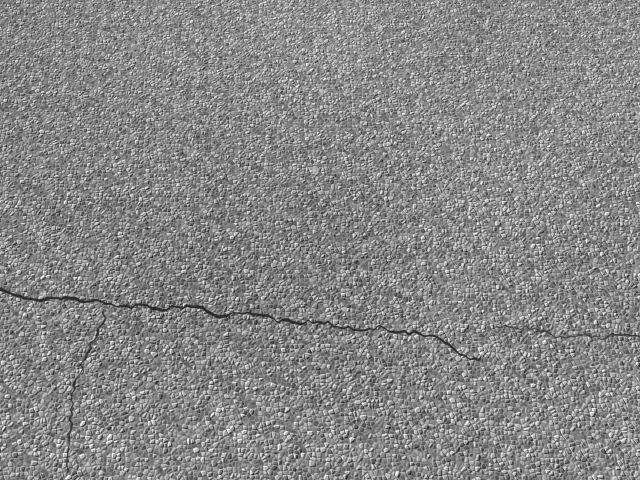
This texture is drawn by a Shadertoy shader. Its source:

```glsl
// Weathered grey asphalt seen at a slant, with raised grit and thin wandering cracks.

const float GRIT_DENSITY = 102.0;   // stones per canvas height at the near edge
const float SLANT = 0.24;           // perspective shrink towards the top
const vec2 LIGHT_DIR = vec2(-0.78, 0.62);
const vec3 CRACK_COLOUR = vec3(0.13);
const vec3 CHIP_COLOUR = vec3(0.78);

float hash(vec2 p) {
    return fract(sin(dot(p, vec2(127.1, 311.7))) * 43758.5453);
}

vec2 hash2(vec2 p) {
    return vec2(hash(p), hash(p + vec2(37.3, 17.9)));
}

float noise(vec2 p) {
    vec2 i = floor(p), f = fract(p);
    f = f * f * (3.0 - 2.0 * f);
    return mix(mix(hash(i), hash(i + vec2(1, 0)), f.x),
               mix(hash(i + vec2(0, 1)), hash(i + vec2(1, 1)), f.x), f.y);
}

// Angular stones from Voronoi cells: x = height, y = signed stone tone
vec2 stones(vec2 p) {
    vec2 cell = floor(p), nearestId = cell;
    float nearest = 9.0, second = 9.0;
    for (int j = -1; j <= 1; j++) {
        for (int i = -1; i <= 1; i++) {
            vec2 id = cell + vec2(i, j);
            float d = length(id + hash2(id) - p);
            if (d < nearest) {
                second = nearest;
                nearest = d;
                nearestId = id;
            } else {
                second = min(second, d);
            }
        }
    }
    float body = smoothstep(0.0, 0.35, second - nearest);
    float size = mix(0.2, 1.0, hash(nearestId + 5.7));
    float tone = hash(nearestId + 71.3) - 0.5;
    return vec2(body * size, body * tone);
}

// Grit brightness: slopes lit from one side, plus the tone of each stone
float grit(vec2 p) {
    vec2 here = stones(p);
    float towardsLight = stones(p + LIGHT_DIR * 0.42).x;
    float dust = noise(p * 2.3) - 0.5;
    return 0.32 * (here.x - towardsLight) + 0.32 * here.y + 0.13 * dust;
}

// Coverage of a jagged crack running along one axis between two ends
float crack(float along, float offset, vec2 ends, float halfWidth, float seed) {
    float wander = 0.016 * (noise(vec2(along * 24.0, seed)) - 0.5)
                 + 0.008 * (noise(vec2(along * 95.0, seed + 4.0)) - 0.5);
    float width = halfWidth * mix(0.45, 1.5, noise(vec2(along * 45.0, seed + 9.0)));
    float span = smoothstep(ends.x - 0.01, ends.x + 0.01, along)
               * (1.0 - smoothstep(ends.y - 0.01, ends.y + 0.01, along));
    return span * (1.0 - smoothstep(width * 0.5, width * 1.5, abs(offset + wander)));
}

// All cracks: long one across, faint one at the right, branch at lower left
float cracks(vec2 p) {
    float longLine = 0.388 - 0.09 * p.x - 0.055 * smoothstep(0.85, 1.02, p.x);
    float faintLine = 0.318 - 0.020 * smoothstep(1.10, 1.20, p.x);
    float branchLine = 0.144 + 0.070 * smoothstep(0.15, 0.36, p.y);
    float c = crack(p.x, p.y - longLine, vec2(-0.1, 1.0), 0.0025, 3.0);
    c = max(c, 0.75 * crack(p.x, p.y - faintLine, vec2(1.03, 1.5), 0.0016, 23.0));
    return max(c, 0.85 * crack(p.y, p.x - branchLine, vec2(0.01, 0.355), 0.0020, 43.0));
}

// Rare pale chips and scuffs, scattered on a coarse grid
float chips(vec2 p) {
    vec2 g = p * 7.0, id = floor(g);
    vec2 centre = 0.2 + 0.6 * hash2(id + 13.0);
    float radius = mix(0.03, 0.07, hash(id + 29.0));
    float d = length(fract(g) - centre) + 0.05 * (noise(p * 170.0) - 0.5);
    return step(0.86, hash(id + 51.0)) * (1.0 - smoothstep(radius * 0.5, radius, d));
}

// Slow changes in brightness across the road
float roadTone(vec2 p) {
    float patches = noise(p * 3.0 + 7.0) + 0.5 * noise(p * 9.0) - 0.75;
    float corner = smoothstep(0.5, 0.0, length(p - vec2(0.0, 1.0)));
    return 0.525 + 0.035 * smoothstep(0.5, 1.0, p.y) + 0.045 * patches - 0.04 * corner;
}

vec3 asphalt(vec2 p, float aspect) {
    vec2 ground = vec2(p.x - 0.5 * aspect, p.y) / (1.0 - SLANT * p.y);
    float contrast = mix(1.08, 0.95, p.y);
    vec3 colour = vec3(roadTone(p) + contrast * grit(ground * GRIT_DENSITY));
    colour = mix(colour, CHIP_COLOUR, 0.65 * chips(p));
    return mix(colour, CRACK_COLOUR, 0.9 * cracks(p));
}

void mainImage(out vec4 fragColor, in vec2 fragCoord) {
    // Four samples per pixel smooth every edge
    vec3 sum = vec3(0.0);
    for (int k = 0; k < 4; k++) {
        vec2 shift = vec2(k % 2, k / 2) * 0.5 - 0.25;
        sum += asphalt((fragCoord + shift) / iResolution.y, iResolution.x / iResolution.y);
    }
    fragColor = vec4(clamp(sum * 0.25, 0.0, 1.0), 1.0);
}
```
